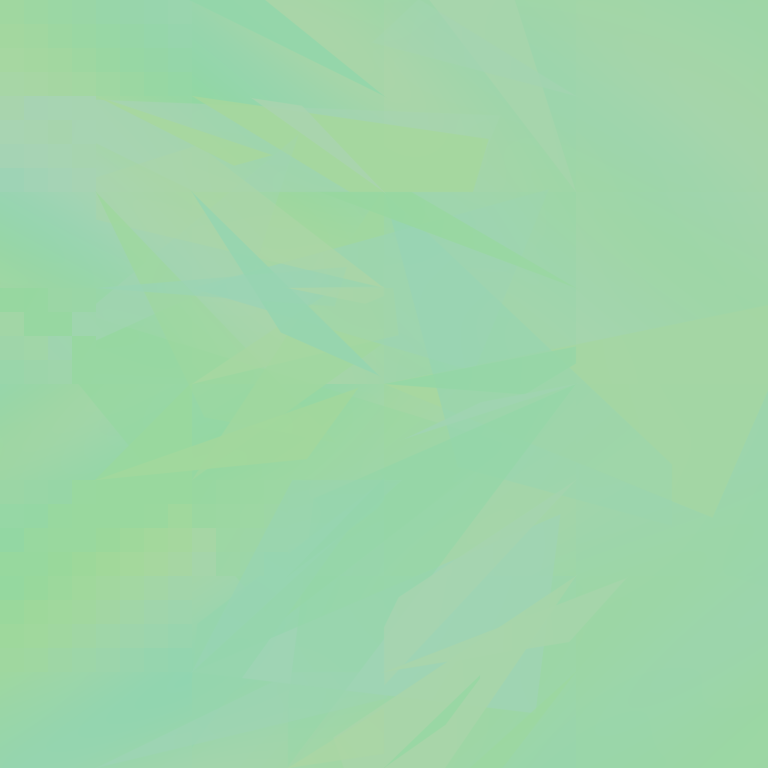
A Shadertoy shader for this background:

```glsl
// Pale green facets: overlapping shards and slivers over a softly banded, tiled ground.

const vec3 MINT       = vec3(0.624, 0.837, 0.664);
const vec3 WARM_AXIS  = vec3(0.036, 0.006, -0.044); // yellow green (+) to teal (-)
const vec3 GREY_AXIS  = vec3(0.043, -0.008, 0.034); // grey green (+) to pure green (-)
const float GRID      = 8.0;   // lattice that tips and cuts snap to
const float BLOCKS    = 32.0;  // small steps near the left side
const int SHARDS      = 38;
const float LONGEST   = 0.62;
const float SHORTEST  = 0.20;
const float WIDEST    = 0.19;
const float NARROWEST = 0.012;
const float OPACITY   = 0.88;
const float SLOPE     = 0.56;  // radians: rising below, falling above
const float GOLDEN    = 2.39996;

// Integer hash to two values in 0..1
vec2 hash2(vec2 cell) {
    uvec2 v = uvec2(ivec2(floor(cell))) * 1664525u + 1013904223u;
    v.x += v.y * 1664525u;
    v.y += v.x * 1664525u;
    v ^= v >> 16u;
    v.x += v.y * 1664525u;
    v.y += v.x * 1664525u;
    v ^= v >> 16u;
    return vec2(v & 65535u) / 65535.0;
}

float cornerSlope(vec2 cell, vec2 offset) {
    float angle = 6.28319 * hash2(cell).x;
    return dot(vec2(cos(angle), sin(angle)), offset);
}

float gradientNoise(vec2 p) {
    vec2 i = floor(p), f = p - i;
    vec2 u = f * f * f * (f * (f * 6.0 - 15.0) + 10.0);
    vec2 e = vec2(1.0, 0.0);
    return mix(mix(cornerSlope(i, f), cornerSlope(i + e.xy, f - e.xy), u.x),
               mix(cornerSlope(i + e.yx, f - e.yx), cornerSlope(i + 1.0, f - 1.0), u.x), u.y);
}

// Main direction of the bands and shards at height y
float flowAngle(float y) {
    return SLOPE * mix(1.0, -1.0, smoothstep(0.4, 0.75, y));
}

// Signed distance to the line a-b, negative on its left
float edge(vec2 p, vec2 a, vec2 b) {
    vec2 e = normalize(b - a);
    return dot(p - a, vec2(e.y, -e.x));
}

float triangle(vec2 p, vec2 a, vec2 b, vec2 c) {
    return max(edge(p, a, b), max(edge(p, b, c), edge(p, c, a)));
}

// Ground tone: bands stretched along the flow, plus faint square tiles
vec2 groundTone(vec2 p) {
    float angle = p.y > 0.5 ? -SLOPE : SLOPE;
    vec2 along = vec2(cos(angle), sin(angle));
    vec2 q = vec2(dot(p, along) * 1.6, dot(p, vec2(-along.y, along.x)) * 6.0);
    vec2 bands = vec2(gradientNoise(q + 3.7), gradientNoise(q + 21.3));
    vec2 tiles = hash2(floor(p * GRID * 0.5) + 40.0) - 0.5;
    return bands * mix(1.8, 0.7, smoothstep(0.2, 0.8, p.x)) + 0.4 * tiles;
}

void mainImage(out vec4 fragColor, in vec2 fragCoord) {
    vec2 p = fragCoord / iResolution.y;
    float soft = 0.8 / iResolution.y;

    // Step the coordinates in some lattice cells of the left third
    vec2 stepped = (floor(p * BLOCKS) + 0.5) / BLOCKS;
    vec2 cell = floor(p * GRID);
    bool blocky = hash2(cell + 90.0).x > cell.x * 0.36 + 0.15;
    vec2 coarse = blocky ? stepped : p;
    vec2 tone = groundTone(coarse);

    // Shards, from broad facets down to thin slivers
    for (int i = 0; i < SHARDS; i++) {
        float id = float(i);
        float age = id / float(SHARDS - 1);
        vec2 shape = hash2(vec2(id, 7.0));
        vec2 trim = hash2(vec2(id, 19.0));
        vec2 mood = hash2(vec2(id, 31.0));

        vec2 spot = fract(0.5 + id * vec2(0.7549, 0.5698));
        spot.x *= mix(1.0, 0.75, age);
        vec2 tip = round(spot * GRID) / GRID;
        float side = tip.x > mix(0.25, 0.75, trim.x) ? -1.0 : 1.0;
        float angle = flowAngle(tip.y) + (shape.x - 0.5) * mix(1.1, 0.5, age);
        vec2 axis = side * vec2(cos(angle), sin(angle));
        vec2 across = vec2(-axis.y, axis.x);
        float len = mix(LONGEST, SHORTEST, age) * mix(0.75, 1.2, shape.y);
        float width = mix(WIDEST, NARROWEST, sqrt(age)) * mix(0.7, 1.3, mood.x);

        vec2 q = age < 0.45 ? coarse : p;
        vec2 right = tip + axis * len * mix(0.5, 1.0, trim.y) - across * width;
        vec2 left = tip + axis * len + across * width * mix(0.2, 1.0, mood.y);
        float d = triangle(q, tip, right, left);

        // Cut some far ends along the lattice
        vec2 reach = ceil(abs(axis) * len * 0.6 * GRID) / GRID;
        vec2 past = (q - tip) * sign(axis) - reach;
        if (trim.y < 0.4) d = max(d, past.x);
        else if (trim.y > 0.75) d = max(d, past.y);

        // Golden steps in hue keep the overall balance
        float hue = id * GOLDEN;
        float strength = mix(0.65, 1.0, mood.x) * mix(1.0, 0.6, smoothstep(0.5, 0.9, p.x));
        float run = clamp(dot(p - tip, axis) / len, 0.0, 1.0);
        float fade = 1.0 - 0.65 * run * step(0.55, mood.y);
        float cover = (1.0 - smoothstep(-soft, soft, d)) * OPACITY * fade;
        tone = mix(tone, strength * vec2(cos(hue), sin(hue)), cover);
    }

    tone = clamp(tone, -1.0, 1.0);
    fragColor = vec4(MINT + tone.x * WARM_AXIS + tone.y * GREY_AXIS, 1.0);
}
```
